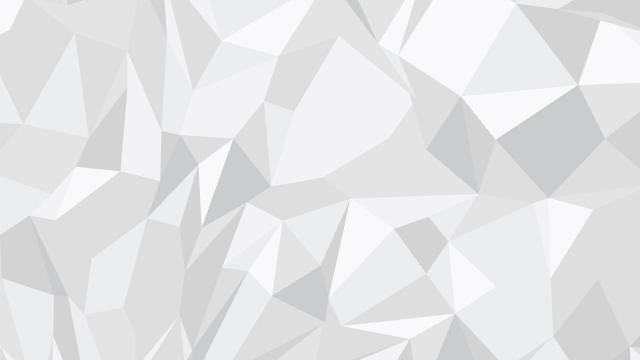
This background is drawn by a WebGL 2 fragment shader. Its source:

```glsl
#version 300 es
precision highp float;
// Crumpled paper: flat pale grey facets with crisp straight creases.
// A jittered mesh fans out from a point below the canvas; each cell is split
// into two triangles, which get grey tones by weighted random choice.

uniform vec2 u_resolution;
out vec4 outColor;

const vec2 FAN_ORIGIN = vec2(0.2, -0.5);  // in canvas heights
const vec2 CELL_SIZE = vec2(0.105, 0.17); // angle step, radius step
const float JITTER = 0.96;
const float MERGE_CHANCE = 0.42;
const vec3 PAPER_TINT = vec3(0.997, 0.999, 1.005);

const int TONE_COUNT = 7;
const float TONES[TONE_COUNT] = float[](0.978, 0.955, 0.930, 0.895, 0.872, 0.828, 0.800);
const float SHARES[TONE_COUNT] = float[](0.10, 0.16, 0.17, 0.12, 0.23, 0.14, 0.08);

float hash(vec2 p) {
    return fract(sin(dot(p, vec2(127.1, 311.7))) * 43758.5453);
}

vec2 hash2(vec2 p) {
    return vec2(hash(p), hash(p + vec2(19.7, 47.3)));
}

// Canvas position to fan coordinates (angle, radius), counted in cells
vec2 toFan(vec2 p) {
    vec2 d = p - FAN_ORIGIN;
    return vec2(atan(d.y, d.x), length(d)) / CELL_SIZE;
}

// Canvas position of a jittered mesh vertex
vec2 meshVertex(vec2 id) {
    vec2 fan = (id + (hash2(id) - 0.5) * JITTER) * CELL_SIZE;
    return FAN_ORIGIN + fan.y * vec2(cos(fan.x), sin(fan.x));
}

float side(vec2 p, vec2 a, vec2 b) {
    vec2 e = b - a, d = p - a;
    return e.x * d.y - e.y * d.x;
}

bool inTriangle(vec2 p, vec2 a, vec2 b, vec2 c) {
    vec3 s = vec3(side(p, a, b), side(p, b, c), side(p, c, a));
    return all(greaterThanEqual(s, vec3(0.0))) || all(lessThanEqual(s, vec3(0.0)));
}

// Picks a tone so that each covers its share
float pickTone(float chance) {
    float total = 0.0;
    for (int i = 0; i < TONE_COUNT; i++) {
        total += SHARES[i];
        if (chance < total) return TONES[i];
    }
    return TONES[TONE_COUNT - 1];
}

// Tone of the facet under p
float facetTone(vec2 p) {
    vec2 home = floor(toFan(p));
    float chance = 0.6;
    for (int j = -1; j <= 1; j++) {
        for (int i = -1; i <= 1; i++) {
            vec2 id = home + vec2(i, j);
            vec2 a = meshVertex(id);
            vec2 b = meshVertex(id + vec2(1.0, 0.0));
            vec2 c = meshVertex(id + vec2(1.0, 1.0));
            vec2 d = meshVertex(id + vec2(0.0, 1.0));

            // Random diagonal: either a-c or b-d
            bool flip = hash(id + 5.3) < 0.5;
            bool first = flip ? inTriangle(p, a, b, d) : inTriangle(p, a, b, c);
            bool second = flip ? inTriangle(p, b, c, d) : inTriangle(p, a, c, d);
            bool merged = hash(id + 8.9) < MERGE_CHANCE;

            if (first || (second && merged)) chance = hash(id + 31.4);
            else if (second) chance = hash(id + 63.8);
        }
    }
    return pickTone(chance);
}

void main() {
    // Four rotated samples smooth the creases
    float tone = 0.0;
    vec2 offset = vec2(0.125, 0.375);
    for (int s = 0; s < 4; s++) {
        tone += facetTone((gl_FragCoord.xy + offset) / u_resolution.y);
        offset = vec2(-offset.y, offset.x);
    }
    outColor = vec4(tone * 0.25 * PAPER_TINT, 1.0);
}
```
